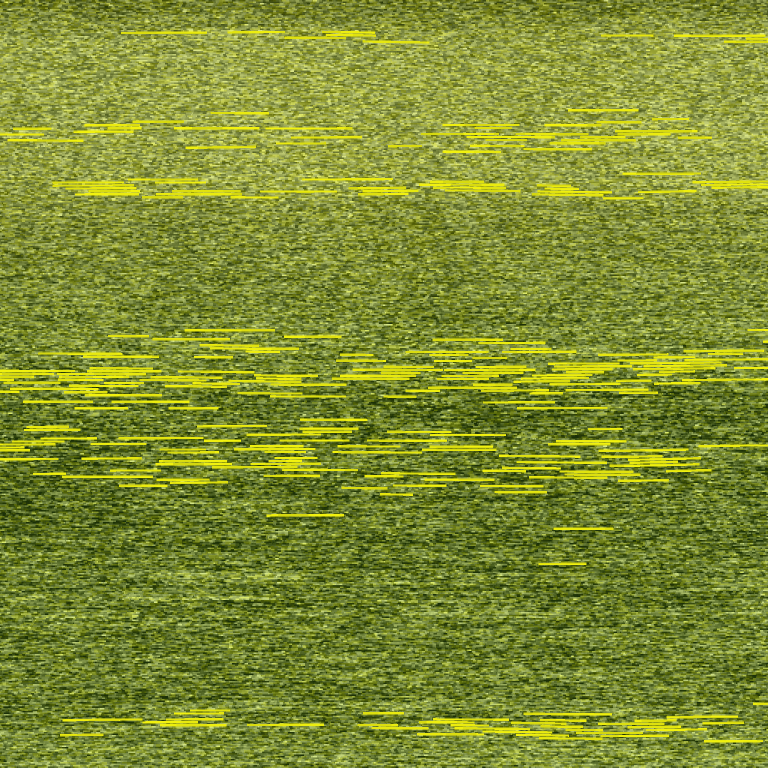
A Shadertoy shader for this texture:

```glsl
// A meadow of fine horizontal grass streaks crossed by bands of yellow blossom dashes.

float hash(vec2 p) {
    return fract(sin(dot(p, vec2(12.9898, 78.233))) * 43758.5453);
}

float valueNoise(vec2 p) {
    vec2 cell = floor(p);
    vec2 f = smoothstep(0.0, 1.0, fract(p));
    float low = mix(hash(cell), hash(cell + vec2(1, 0)), f.x);
    float high = mix(hash(cell + vec2(0, 1)), hash(cell + vec2(1, 1)), f.x);
    return mix(low, high, f.y);
}

// One random value per blade; each row is shifted so that blade ends do not line up
float blades(vec2 p, float rows, float columns) {
    float row = floor(p.y * rows);
    float shift = 9.0 * hash(vec2(row, columns));
    return hash(vec2(floor(p.x * columns + shift), row + columns));
}

// Overall brightness from the top (0) to the bottom (1)
float fieldLight(float depth) {
    float light = mix(-0.04, 0.11, smoothstep(0.0, 0.06, depth));
    light -= 0.09 * smoothstep(0.22, 0.30, depth);
    light -= 0.08 * smoothstep(0.44, 0.55, depth);
    light += 0.03 * smoothstep(0.72, 0.82, depth);
    return light + 0.06 * smoothstep(0.91, 0.98, depth);
}

vec3 grass(vec2 p) {
    float lower = smoothstep(0.2, 0.55, p.y);
    float tone = fieldLight(p.y);

    // Fine grain above, longer strokes below
    tone += 0.36 * (blades(p, 512.0, 230.0) - 0.5);
    tone += mix(0.16, 0.24, lower) * (blades(p, 512.0, 75.0) - 0.5);
    tone += mix(0.05, 0.16, lower) * (blades(p, 384.0, 17.0) - 0.5);
    tone += mix(0.04, 0.12, lower) * (valueNoise(vec2(p.x * 3.0, p.y * 130.0)) - 0.5);

    // Pale flecks, dark gaps and a few long light slivers
    tone += 0.24 * step(0.972, blades(p, 512.0, 190.0));
    tone -= 0.15 * step(0.93, blades(p, 512.0, 110.0)) * lower;
    float sliverZone = smoothstep(0.70, 0.75, p.y) * smoothstep(0.84, 0.78, p.y);
    tone += 0.13 * sliverZone * step(0.88, blades(p, 256.0, 5.0));

    tone = clamp(tone, -0.34, 0.38);
    vec3 color = vec3(0.47, 0.52, 0.24) + tone * vec3(1.0, 0.98, 0.75);
    float olive = step(0.58, blades(p, 512.0, 150.0));
    color += olive * vec3(0.03, 0.02, -0.11);
    color.r -= 0.025 * lower;
    return clamp(color, 0.03, 1.0);
}

// Chance of a blossom dash: six bands, each broken into clusters
float blossomDensity(vec2 p) {
    // Depth, half height and strength of each band
    vec3 bands[6] = vec3[6](
        vec3(0.053, 0.009, 1.0), vec3(0.175, 0.018, 0.55),
        vec3(0.248, 0.011, 0.95), vec3(0.485, 0.032, 0.85),
        vec3(0.597, 0.034, 0.65), vec3(0.947, 0.016, 1.2));
    float density = 0.0;
    for (int i = 0; i < 6; i++) {
        float offset = (p.y - bands[i].x) / bands[i].y;
        density += bands[i].z * exp(-offset * offset);
    }
    float cluster = valueNoise(vec2(p.x * 6.0, p.y * 38.0) + 4.0);
    return density * smoothstep(0.15, 0.75, cluster);
}

float blossom(vec2 p) {
    // Slight drift keeps the dashes from being perfectly level
    float y = (p.y + 0.004 * valueNoise(vec2(p.x * 5.0, p.y * 20.0))) * 256.0;
    float row = floor(y);
    float shift = hash(vec2(row, 3.0));
    float x = p.x / 0.12 + shift;
    float id = floor(x);
    vec2 center = vec2((id + 0.5 - shift) * 0.12, (row + 0.5) / 256.0);

    float present = step(hash(vec2(id, row + 31.0)), blossomDensity(center));
    float halfLength = mix(0.18, 0.5, hash(vec2(id + 7.0, row)));
    float along = step(abs(fract(x) - 0.5), halfLength);
    float across = step(fract(y), 0.78);
    return present * along * across;
}

vec3 meadow(vec2 p) {
    vec3 yellow = vec3(0.95, 0.95, 0.06);
    yellow -= 0.12 * blades(p, 256.0, 25.0) * vec3(1.0, 0.9, 0.0);
    return mix(grass(p), yellow, blossom(p));
}

void mainImage(out vec4 fragColor, in vec2 fragCoord) {
    // Four samples per pixel soften the streak edges
    vec3 color = vec3(0.0);
    for (int i = 0; i < 4; i++) {
        vec2 jitter = vec2(i % 2, i / 2) * 0.5 - 0.25;
        vec2 uv = (fragCoord + jitter) / iResolution.xy;
        color += meadow(vec2(uv.x, 1.0 - uv.y));
    }
    fragColor = vec4(color / 4.0, 1.0);
}
```
